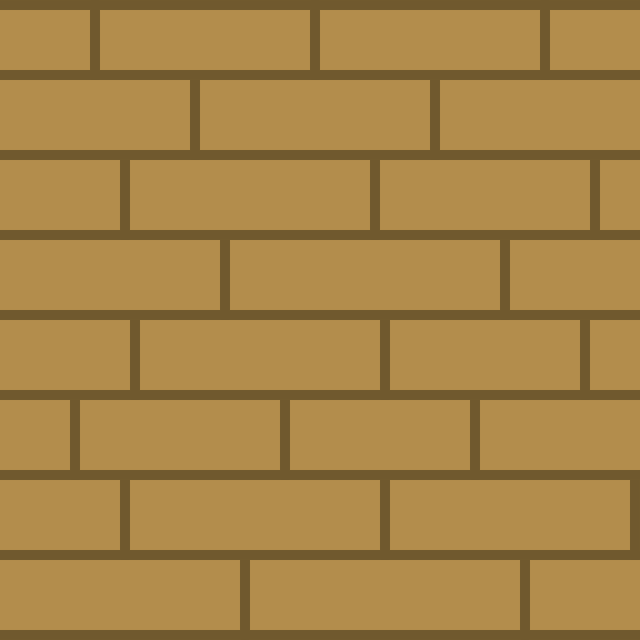
This texture is drawn by a three.js fragment shader. Its source:

```glsl
// Flat tan brick wall: eight courses of long, uneven bricks with dark mortar.
varying vec2 vUv;

const float GRID = 64.0;     // layout units across the canvas
const float COURSE = 8.0;    // course height, mortar included
const float MORTAR = 1.0;    // mortar width
const float SOFTNESS = 0.06; // half width of the smoothed edge
const vec3 BRICK_COLOR = vec3(0.702, 0.553, 0.298);
const vec3 MORTAR_COLOR = vec3(0.439, 0.349, 0.180);

// Course layout, counted upward: first joint, brick length, taper per brick.
vec3 courseLayout(float course) {
  if (course < 0.5) return vec3(24.0, 28.0, 0.0);
  if (course < 1.5) return vec3(12.0, 26.0, 1.0);
  if (course < 2.5) return vec3(7.0, 21.0, 2.0);
  if (course < 3.5) return vec3(13.0, 25.0, 5.0);
  if (course < 4.5) return vec3(22.0, 28.0, 0.0);
  if (course < 5.5) return vec3(12.0, 25.0, 3.0);
  if (course < 6.5) return vec3(19.0, 24.0, 0.0);
  return vec3(9.0, 22.0, -1.0);
}

// Coverage of a mortar strip that begins at start.
float strip(float x, float start, float width) {
  float edgeDistance = abs(x - start - 0.5 * width) - 0.5 * width;
  return 1.0 - smoothstep(-SOFTNESS, SOFTNESS, edgeDistance);
}

// Upright joints, with brick lengths changing steadily along the course.
float uprightJoints(float x, vec3 layout_) {
  float coverage = 0.0;
  for (int i = 0; i < 3; i++) {
    float n = float(i);
    float start = layout_.x + n * layout_.y - 0.5 * n * (n - 1.0) * layout_.z;
    coverage = max(coverage, strip(x, start, MORTAR));
  }
  return coverage;
}

// Level beds under every course, plus the cap along the top.
float levelBeds(float y) {
  float localY = mod(y + 0.5 * COURSE, COURSE) - 0.5 * COURSE;
  return max(strip(localY, 0.0, MORTAR), strip(y, GRID - MORTAR, MORTAR));
}

void main() {
  vec2 p = vUv * GRID;
  float course = floor(p.y / COURSE);
  float mortar = max(levelBeds(p.y), uprightJoints(p.x, courseLayout(course)));
  gl_FragColor = vec4(mix(BRICK_COLOR, MORTAR_COLOR, mortar), 1.0);
}
```
